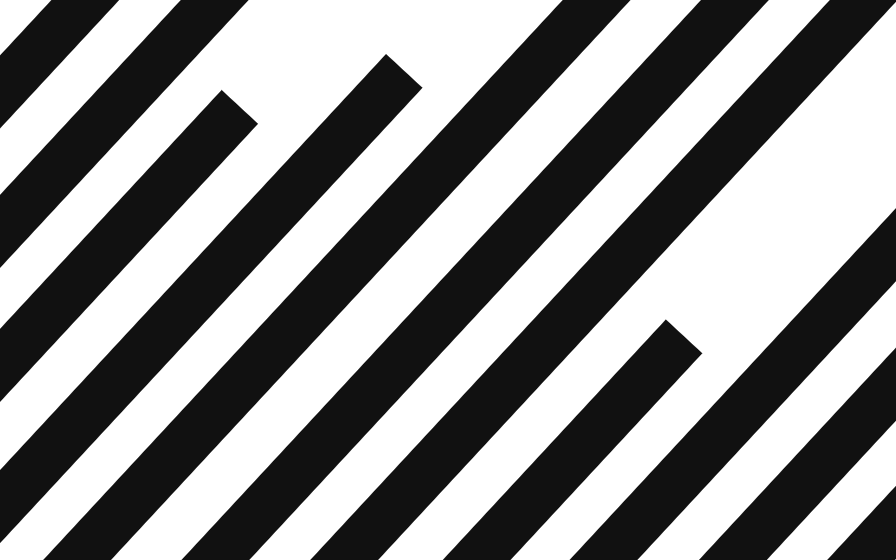
Write a Shadertoy shader that draws this background.

```glsl
// Bold dark diagonal stripes on white, some cut off square before the edge.

// Signed distance to a stripe that starts at "left" and stops at "end".
// q.x runs across the stripes, q.y along them.
float stripe(vec2 q, float left, float end) {
    float halfWidth = 0.0444;
    float side = abs(q.x - left - halfWidth) - halfWidth;
    return max(side, q.y - end);
}

void mainImage(out vec4 fragColor, in vec2 fragCoord) {
    vec2 p = fragCoord / iResolution.y;
    float pixel = 1.0 / iResolution.y;

    // Rotated frame: across and along the stripes
    vec2 along = normalize(vec2(0.9278, 1.0));
    vec2 across = vec2(along.y, -along.x);
    vec2 q = vec2(dot(p, across), dot(p, along));

    // Uneven stripes: left edge on the base line, end along the stripe
    const float UNCUT = 9.0;
    vec2 stripes[11] = vec2[11](
        vec2(-0.836, UNCUT), vec2(-0.605, UNCUT), vec2(-0.383, 0.8845),
        vec2(-0.149, 1.1313), vec2(0.077, UNCUT), vec2(0.324, UNCUT),
        vec2(0.554, UNCUT), vec2(0.7905, 1.1236), vec2(1.017, UNCUT),
        vec2(1.248, UNCUT), vec2(1.477, UNCUT));

    float d = 1.0;
    for (int i = 0; i < 11; i++) {
        d = min(d, stripe(q, stripes[i].x * across.x, stripes[i].y));
    }

    // Ink over paper with a one-pixel soft edge
    float ink = clamp(0.5 - d / pixel, 0.0, 1.0);
    fragColor = vec4(mix(vec3(1.0), vec3(0.065), ink), 1.0);
}
```
